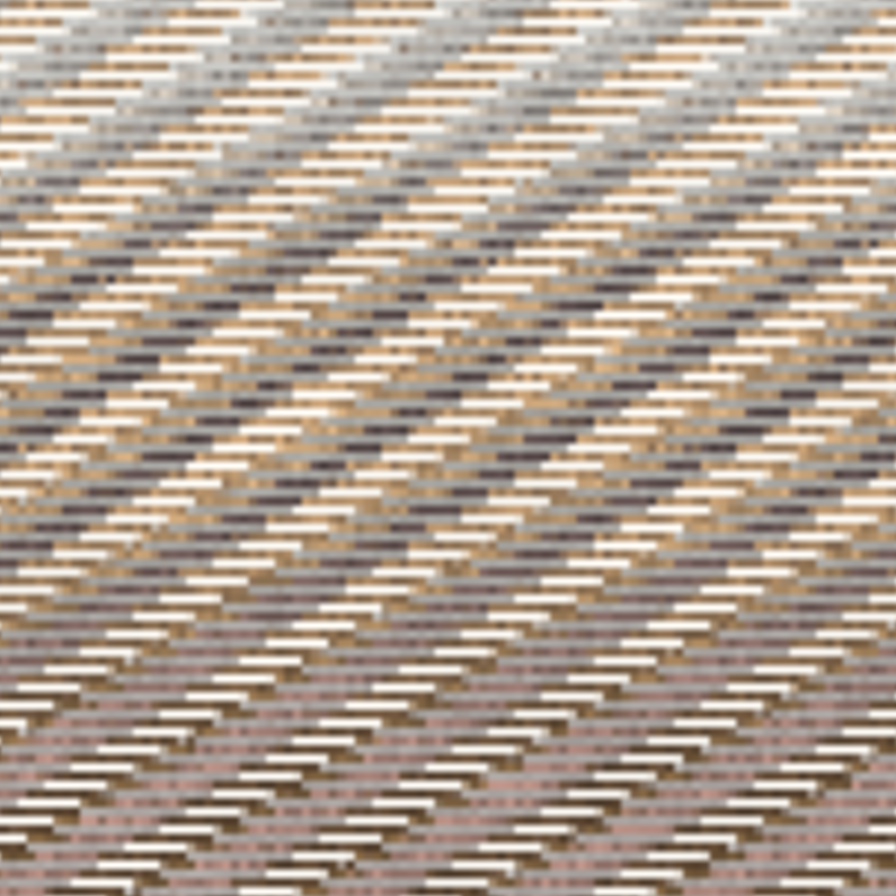
Give the GLSL for this texture, as a WebGL 2 fragment shader.

```glsl
#version 300 es
precision highp float;
// Draws a twill weave of pale dashes in slanted bands, shading from silver to brown.

uniform vec2 u_resolution;
out vec4 outColor;

const float THREADS = 101.0;  // threads across and down
const float REPEAT = 40.0;    // threads in one repeat along a row
const float SLANT = 1.55;     // sideways shift from one row to the next

float hash(vec2 p) {
  vec3 q = fract(vec3(p.xyx) * 0.1031);
  q += dot(q, q.yzx + 33.33);
  return fract((q.x + q.y) * q.z);
}

// Blends three colours placed at the bottom, middle and top of the cloth.
vec3 rise(vec3 low, vec3 mid, vec3 high, float height) {
  vec3 lower = mix(low, mid, smoothstep(0.1, 0.5, height));
  return mix(lower, high, smoothstep(0.65, 0.95, height));
}

float edge(float at, float x) {
  return smoothstep(at - 0.6, at + 0.6, x);
}

// Colour of one crossing of the weave, given its column and row.
vec3 threadColor(vec2 cell) {
  float height = (cell.y + 0.5) / THREADS;
  float odd = mod(cell.y, 2.0);
  float along = mod(cell.x - SLANT * cell.y - odd * REPEAT * 0.5 - 26.2, REPEAT);
  float fleck = hash(cell + 7.0) - 0.5;
  float ragged = along + 2.0 * fleck;

  vec3 pale = vec3(0.99, 0.98, 0.96);
  vec3 tan_ = rise(vec3(0.47, 0.36, 0.23), vec3(0.74, 0.60, 0.44), vec3(0.75, 0.72, 0.68), height);
  vec3 shade = rise(vec3(0.65, 0.50, 0.46), vec3(0.33, 0.27, 0.27), vec3(0.62, 0.60, 0.58), height);
  vec3 under = rise(vec3(0.34, 0.25, 0.17), vec3(0.69, 0.55, 0.40), vec3(0.70, 0.57, 0.43), height);
  vec3 silver = rise(vec3(0.67, 0.65, 0.64), vec3(0.65, 0.65, 0.64), vec3(0.77, 0.77, 0.76), height);

  // Stretches of the row, from the pale dash to the silver lead-in
  float dashEnd = 7.0 + 3.5 * smoothstep(0.55, 0.95, height);
  float shadeStart = mix(10.5, 14.0, smoothstep(0.15, 0.55, height));
  vec3 color = mix(pale, tan_, edge(dashEnd, along));
  color = mix(color, shade, edge(shadeStart, ragged));
  color = mix(color, under, edge(18.5, ragged));
  color = mix(color, silver, edge(28.0, ragged));

  // Flecks are strongest between the dash and the silver
  float rough = edge(dashEnd, along) * (1.0 - 0.75 * edge(28.0, along));
  color *= 1.0 + 0.38 * rough * fleck;
  float speck = step(0.93, hash(cell.yx + 41.0)) * rough;
  return mix(color, vec3(0.46, 0.36, 0.29), 0.55 * speck);
}

void main() {
  vec2 uv = gl_FragCoord.xy / u_resolution;
  vec2 place = uv * THREADS - 0.5;
  vec2 cell = floor(place);
  vec2 blend = smoothstep(0.0, 1.0, place - cell);

  // Soft joins between neighbouring crossings
  vec3 lower = mix(threadColor(cell), threadColor(cell + vec2(1, 0)), blend.x);
  vec3 upper = mix(threadColor(cell + vec2(0, 1)), threadColor(cell + vec2(1, 1)), blend.x);
  vec3 color = mix(lower, upper, blend.y);

  // Slow uneven light
  color *= 1.0 + 0.02 * sin(uv.x * 9.0 + 2.0 * sin(uv.y * 7.0)) * sin(uv.y * 13.0 + uv.x * 4.0);
  outColor = vec4(color, 1.0);
}
```
